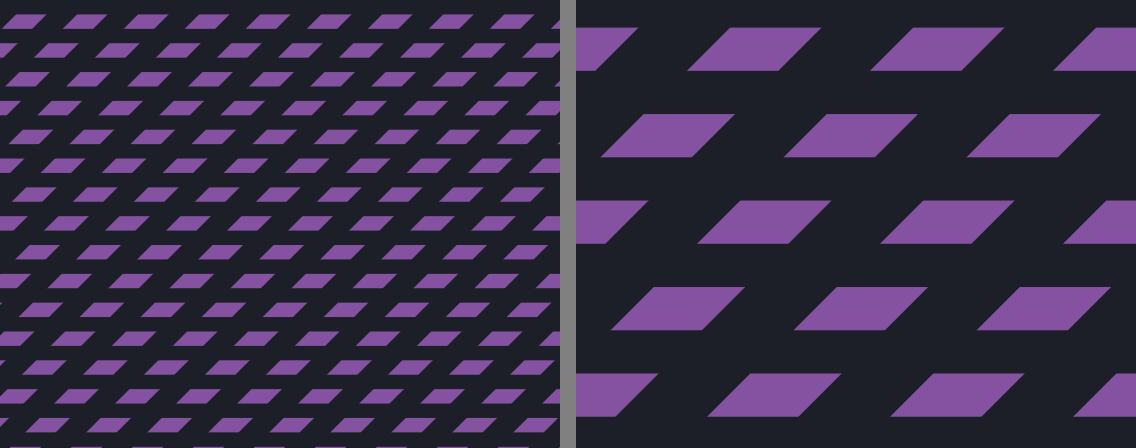
Left: the whole. Right: its middle third, enlarged.
Write a Shadertoy shader that draws this pattern.

```glsl
// Rows of slanted purple dashes on a dark ground.
// Horizontal bands and 45 degree stripes each cover half of their period;
// a dash appears wherever the two sets overlap.

// Lengths are fractions of the canvas height, measured from the top left.
#define ROW_PERIOD    0.06434
#define COLUMN_PERIOD 0.13618
#define FILL          0.5
#define SLOPE         1.0
#define GROUND_COLOR  vec3(0.110, 0.116, 0.157)
#define DASH_COLOR    vec3(0.522, 0.322, 0.635)

// Signed distance to a repeating band that fills the end of each period.
float bandDistance(float position, float period) {
    float center = 1.0 - 0.5 * FILL;
    float offset = abs(fract(position / period - center + 0.5) - 0.5);
    return (offset - 0.5 * FILL) * period;
}

// Coverage of a pixel by the inside of an edge.
float coverage(float dist, float pixel) {
    return clamp(0.5 - dist / pixel, 0.0, 1.0);
}

void mainImage(out vec4 fragColor, in vec2 fragCoord) {
    float pixel = 1.0 / iResolution.y;
    vec2 p = vec2(fragCoord.x, iResolution.y - fragCoord.y) * pixel;

    // Horizontal rows
    float row = bandDistance(p.y, ROW_PERIOD);

    // Diagonal stripes, with distance taken perpendicular to the edge
    float stripe = bandDistance(p.x + SLOPE * p.y, COLUMN_PERIOD);
    stripe /= length(vec2(1.0, SLOPE));

    float dash = coverage(row, pixel) * coverage(stripe, pixel);
    fragColor = vec4(mix(GROUND_COLOR, DASH_COLOR, dash), 1.0);
}
```
